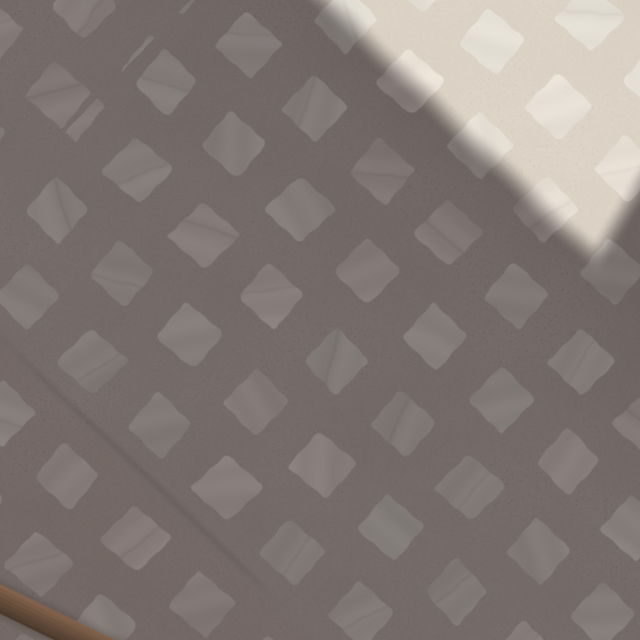
A Shadertoy shader for this texture:

```glsl
const vec2 ALONG = vec2(0.725, 0.689);
const vec2 ACROSS = vec2(-0.689, 0.725);
const vec2 PITCH = vec2(0.1439, 0.1319);
const float SEAM = 0.382;
const vec3 GROUT_SHADE = vec3(0.457, 0.418, 0.407);
const vec3 TILE_SHADE = vec3(0.523, 0.490, 0.481);
const vec3 GROUT_SUN = vec3(0.860, 0.822, 0.772);
const vec3 TILE_SUN = vec3(0.912, 0.885, 0.845);
const vec3 WOOD = vec3(0.40, 0.305, 0.235);

float hash(vec2 p) {
    vec3 k = fract(p.xyx * vec3(0.1031, 0.1030, 0.0973));
    k += dot(k, k.yzx + 33.33);
    return fract((k.x + k.y) * k.z);
}

vec2 hash2(vec2 p) {
    return vec2(hash(p), hash(p + 47.3));
}

// Distance to the nearest scattered feature point
float cellular(vec2 p) {
    vec2 cell = floor(p);
    float nearest = 2.0;
    for (int j = -1; j <= 1; j++)
    for (int i = -1; i <= 1; i++) {
        vec2 c = cell + vec2(i, j);
        nearest = min(nearest, length(c + hash2(c) - p));
    }
    return nearest;
}

float layeredSines(vec2 p) {
    float sum = 0.0, amp = 0.5;
    for (int i = 0; i < 4; i++) {
        sum += amp * sin(p.x + 1.7 * sin(p.y)) * cos(p.y - 0.6 * p.x);
        p = mat2(1.5, 1.1, -1.1, 1.5) * p + 2.3;
        amp *= 0.55;
    }
    return sum;
}

float roundedBox(vec2 p, vec2 halfSize, float radius) {
    vec2 d = abs(p) - halfSize + radius;
    return length(max(d, 0.0)) + min(max(d.x, d.y), 0.0) - radius;
}

float fillMask(float dist, float blur) {
    return 1.0 - smoothstep(-blur, blur, dist);
}

// Staggered rows; returns the offset from the tile centre and the tile id
vec4 tileCell(vec2 s) {
    s.y -= 0.025 * step(SEAM, s.y);
    float row = round((s.y - 0.0456) / PITCH.y);
    float t = s.x / PITCH.x;
    t += 0.21 * step(t, 1.5) - 0.358 - 0.0407 * row - 0.618 * mod(row, 2.0);
    float col = round(t);
    return vec4((t - col) * PITCH.x, s.y - 0.0456 - row * PITCH.y, col, row);
}

// Hand-cut square: slight shift, skew, size change and uneven edges
float tileDistance(vec2 p, vec2 id) {
    vec2 r = hash2(id + 11.0) - 0.5;
    vec2 k = hash2(id + 83.0) - 0.5;
    p += 0.005 * r + p.yx * vec2(0.16, 0.14) * k;
    p += 0.0009 * sin(p.yx * 170.0 + 20.0 * r);
    return roundedBox(p, 0.038 + 0.003 * k.yx, 0.007 + 0.005 * r.x);
}

// Stone bands and veins, oriented differently in each tile
float stoneVeins(vec2 p, vec2 id) {
    float angle = 6.283 * hash(id + 5.0);
    float x = dot(p, vec2(cos(angle), sin(angle)));
    x += 0.003 * layeredSines(p * 45.0 + id * 3.0);
    float band = sin(x * 130.0 + 9.0 * hash(id + 7.0));
    float vein = exp(-pow((x - 0.03 * (hash(id + 9.0) - 0.5)) / 0.003, 2.0));
    return 0.011 * band + 0.3 * x - 0.025 * vein * step(0.5, hash(id + 13.0));
}

void mainImage(out vec4 fragColor, in vec2 fragCoord) {
    vec2 uv = fragCoord / iResolution.xy;
    vec2 q = vec2(uv.x, 1.0 - uv.y);
    vec2 s = vec2(dot(q, ALONG), dot(q, ACROSS));
    float blur = max(0.0018, 0.8 / iResolution.y);

    // Sun patch with soft edges
    float edge = s.y + 0.349 + 0.002 * sin(s.x * 35.0);
    float side = dot(q, vec2(0.862, 0.508)) - 1.008;
    float sun = fillMask(edge, 0.024) * fillMask(side, 0.022);

    // Plaster with mottling, grain and pits
    float mottle = layeredSines(q * 11.0);
    float grain = hash(floor(q * 384.0)) - 0.5;
    float pit = fillMask(cellular(q * 75.0) - 0.09, 0.08) * smoothstep(-0.1, 0.4, mottle);
    vec3 grout = mix(GROUT_SHADE, GROUT_SUN, sun);
    grout += 0.010 * mottle + 0.012 * grain - 0.035 * pit;

    // Inlaid stone tiles
    vec4 cell = tileCell(s);
    float tone = hash(cell.zw + 21.0) - 0.5;
    vec3 stone = mix(TILE_SHADE, TILE_SUN, sun) + 0.03 * tone;
    stone += vec3(-0.014, 0.006, 0.004) * (hash(cell.zw + 31.0) - 0.4);
    stone += stoneVeins(cell.xy, cell.zw) + 0.004 * grain;
    float inlay = fillMask(tileDistance(cell.xy, cell.zw), blur);
    vec3 color = mix(grout, stone, inlay * (0.93 + 0.07 * mottle));

    // Ambient falloff beside the sun, and the worn seam
    color *= 1.0 - 0.08 * (1.0 - sun) * exp(-max(edge, 0.0) * 7.0);
    float wear = smoothstep(0.3, 0.5, s.x) * (1.0 - smoothstep(0.85, 1.0, s.x));
    float crease = exp(-pow((s.y - SEAM - 0.002 * mottle) / 0.006, 2.0));
    color *= 1.0 - 0.07 * wear * crease;
    color *= 1.0 - vec3(0.01, 0.02, 0.03) * smoothstep(SEAM - 0.01, SEAM + 0.02, s.y);

    // Wooden rail in the corner
    float across = dot(q, vec2(-0.437, 0.9)) - 0.842;
    float fibre = layeredSines(vec2(q.x * 12.0, across * 500.0));
    vec3 wood = WOOD * (1.0 - 14.0 * across + 0.06 * fibre);
    color *= 1.0 - 0.2 * fillMask(abs(across) - 0.024, 0.012);
    color = mix(color, wood, fillMask(abs(across) - 0.021, blur));

    fragColor = vec4(clamp(color, 0.0, 1.0), 1.0);
}
```
